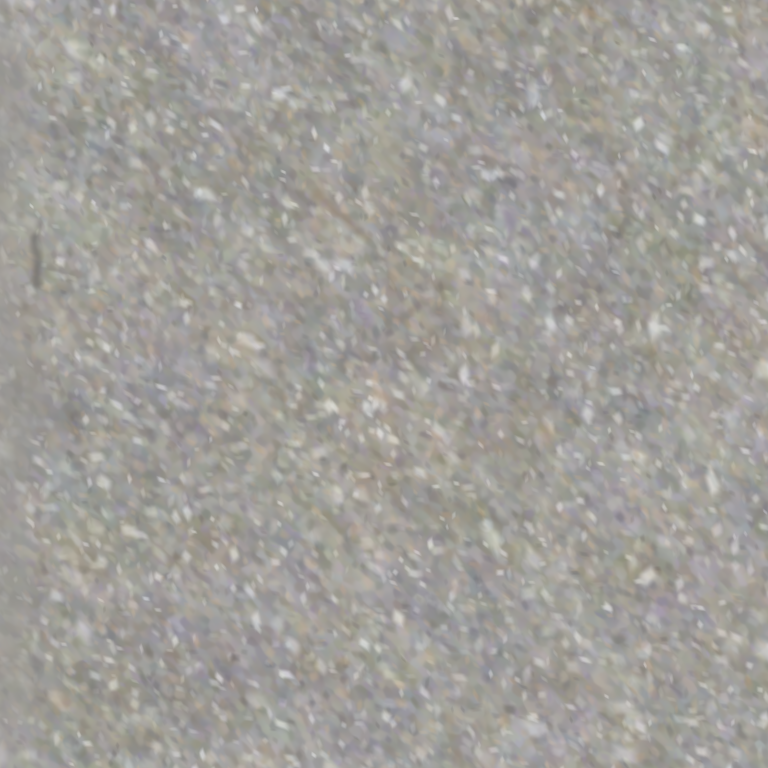
Give the GLSL for this texture, as a Shadertoy shader.

```glsl
// Weathered grey asphalt: soft slanted grain, pale stone chips and faint colour speckle.

const vec3 BINDER = vec3(0.617, 0.609, 0.591);
const vec3 SHADE  = vec3(0.530, 0.520, 0.515);
const vec3 PALE   = vec3(0.735, 0.730, 0.705);
const vec3 TAN    = vec3(0.715, 0.655, 0.580);
const vec3 VIOLET = vec3(0.615, 0.585, 0.645);
const vec3 BRIGHT = vec3(0.880, 0.875, 0.870);
const vec3 TWIG   = vec3(0.560, 0.500, 0.420);
const vec3 CRACK  = vec3(0.430, 0.425, 0.420);

const vec3 WARM_AXIS  = vec3(0.030, 0.012, -0.085);  // tan against violet
const vec3 GREEN_AXIS = vec3(-0.035, 0.025, -0.005); // green against pink

const float SLANT = -0.85;        // main direction of grains, radians
const float SLANT_SPREAD = 1.5;
const float GRAIN_STRETCH = 1.5;  // grain length over width
const float FINE_COUNT = 80.0;    // cells across the canvas
const float COARSE_COUNT = 36.0;
const float BROAD_COUNT = 12.0;
const float FLECK_COUNT = 74.0;
const float CHIP_COUNT = 49.0;
const float STONE_COUNT = 31.0;
const float WORN_WIDTH = 0.06;    // smooth strip at the left

vec4 hash4(vec2 cell, float seed) {
    vec4 p = fract(vec4(cell.xyx, cell.y + seed) * vec4(0.1031, 0.1030, 0.0973, 0.1099) + seed * 0.137);
    p += dot(p, p.wzxy + 33.33);
    return fract((p.xxyz + p.yzzw) * p.zywx);
}

vec2 rotate(vec2 p, float angle) {
    float c = cos(angle), s = sin(angle);
    return vec2(c * p.x + s * p.y, c * p.y - s * p.x);
}

// Smooth cellular noise: brightness, warmth and greenness, each around zero
vec3 grain(vec2 uv, float count, float seed, float focus) {
    vec2 p = rotate(uv, SLANT) * count * vec2(1.0, GRAIN_STRETCH) + 100.0;
    vec2 home = floor(p);
    vec3 sum = vec3(0.0);
    float total = 0.0001;
    for (int j = -1; j <= 1; j++) {
        for (int i = -1; i <= 1; i++) {
            vec2 cell = home + vec2(i, j);
            vec2 d = p - cell - 0.15 - 0.7 * hash4(cell, seed).xy;
            float weight = exp(-focus * dot(d, d));
            sum += weight * (hash4(cell, seed + 7.0).xyz - 0.5);
            total += weight;
        }
    }
    return sum / total;
}

vec3 toned(vec3 g, float contrast, float chroma) {
    return vec3(g.x * contrast) + chroma * (g.y * WARM_AXIS + g.z * GREEN_AXIS);
}

vec3 chipColour(float pick, float glint, float paleShare) {
    if (pick < paleShare) return mix(PALE, BRIGHT, glint * glint * glint);
    if (pick < paleShare + 0.17) return TAN;
    if (pick < paleShare + 0.27) return VIOLET;
    return SHADE;
}

// Paints at most one soft, angular chip per cell
vec3 scatterChips(vec3 ground, vec2 uv, float count, float seed,
                  float density, float paleShare, float opacity) {
    vec2 p = uv * count;
    vec2 home = floor(p);
    for (int j = -1; j <= 1; j++) {
        for (int i = -1; i <= 1; i++) {
            vec2 cell = home + vec2(i, j);
            vec4 place = hash4(cell, seed);
            vec4 look = hash4(cell, seed + 17.0);
            if (place.z > density) continue;
            vec2 d = rotate(p - cell - place.xy, SLANT + (place.w - 0.5) * SLANT_SPREAD);
            d.y *= mix(1.2, 2.2, look.x);
            float facet = max(abs(d.x + 0.45 * d.y), abs(d.y - 0.25 * d.x));
            float reach = mix(length(d), facet, 0.5);
            float radius = mix(0.42, 0.82, look.y);
            float cover = 1.0 - smoothstep(radius * 0.2, radius, reach);
            vec3 tint = chipColour(look.z, look.w, paleShare);
            ground = mix(ground, tint, cover * opacity * mix(0.5, 1.0, look.w));
        }
    }
    return ground;
}

float capsule(vec2 p, vec2 a, vec2 b) {
    vec2 along = b - a;
    float t = clamp(dot(p - a, along) / dot(along, along), 0.0, 1.0);
    return length(p - a - along * t);
}

void mainImage(out vec4 fragColor, in vec2 fragCoord) {
    vec2 uv = fragCoord / iResolution.xy;
    vec2 warped = uv + 0.0012 * sin(uv.yx * 130.0 + 2.0 * sin(uv * 61.0));

    vec3 fine = grain(warped, FINE_COUNT, 3.0, 4.5);
    vec3 coarse = grain(warped, COARSE_COUNT, 41.0, 4.0);
    vec3 broad = grain(uv, BROAD_COUNT, 73.0, 3.5);

    // Chips lie on the broad tone; the fine grain runs over everything
    vec3 col = BINDER + toned(coarse, 0.07, 0.5);
    col = scatterChips(col, warped, FLECK_COUNT, 53.0, 0.60, 0.48, 0.60);
    col = scatterChips(col, warped, CHIP_COUNT, 11.0, 0.50, 0.58, 0.72);
    col = scatterChips(col, warped, STONE_COUNT, 29.0, 0.10, 0.68, 0.72);
    col += toned(fine, 0.10, 0.55) + toned(broad, 0.055, 0.35);

    // Worn strip at the left
    float worn = 1.0 - smoothstep(0.1, 1.3, uv.x / WORN_WIDTH + broad.x);
    col = mix(col, BINDER - 0.01, 0.55 * worn);

    // A small faded twig and a short dark crack
    float twig = capsule(warped, vec2(0.415, 0.745), vec2(0.478, 0.690));
    col = mix(col, TWIG, 0.5 * (1.0 - smoothstep(0.001, 0.013, twig + 0.006 * coarse.x)));
    float crack = capsule(warped, vec2(0.046, 0.690), vec2(0.049, 0.632));
    col = mix(col, CRACK, 0.6 * (1.0 - smoothstep(0.000, 0.011, crack)));

    fragColor = vec4(col, 1.0);
}
```
